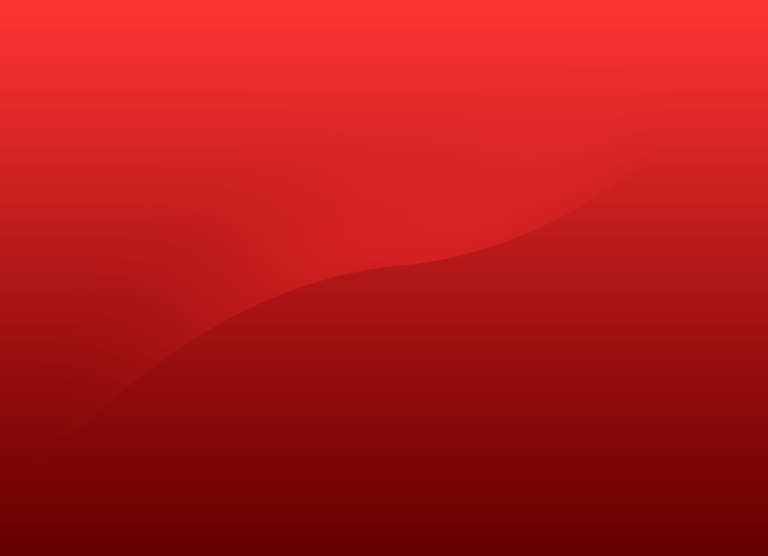
This background is drawn by a Shadertoy shader. Its source:

```glsl
// A red backdrop that darkens from top to bottom, crossed by a rising S-shaped wave.
// A vertical ramp gives the base; a soft glow sits on the upper side of the wave
// and fades with height and towards both ends.

// Height of the wave: two mirrored parabolas joined at a shallow slope.
float waveHeight(float x) {
    float d = x - 0.52;
    return 0.522 + d * (0.12 + 1.4 * abs(d));
}

// Vertical ramp, slightly eased so the middle falls faster than the top.
vec3 redRamp(float depth) {
    float s = depth + 0.012 * sin(3.14159 * depth) - 0.014 * sin(6.28319 * depth);
    float pale = 0.205 * pow(clamp(1.0 - s, 0.0, 1.0), 1.2);
    return vec3(mix(1.0, 0.4, s), pale, pale);
}

void mainImage(out vec4 fragColor, in vec2 fragCoord) {
    vec2 uv = fragCoord / iResolution.xy;
    vec3 color = redRamp(1.0 - uv.y);

    // Crisp lower edge, about one pixel wide
    float above = uv.y - waveHeight(uv.x);
    float edge = smoothstep(-0.75, 0.75, above * iResolution.y);

    // Glow fades along the wave and upwards from it
    float along = smoothstep(0.02, 0.5, uv.x) * (1.0 - smoothstep(0.56, 0.88, uv.x));
    float rise = max(above, 0.0) / 0.15;
    float glow = edge * along * exp(-rise * rise);
    color += glow * vec3(0.112, 0.03, 0.032);

    fragColor = vec4(color, 1.0);
}
```
